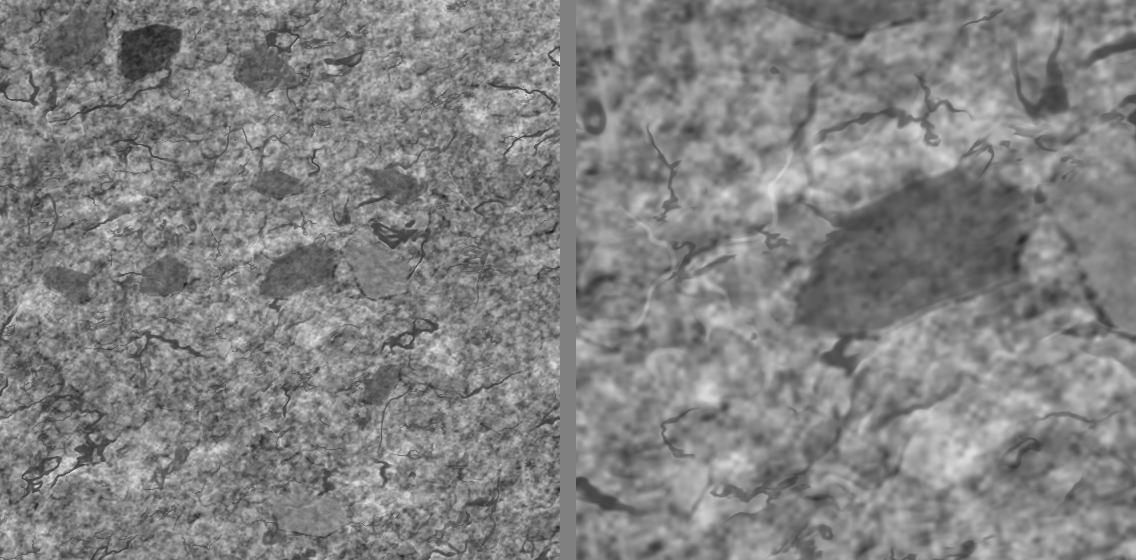
Left: the whole. Right: its middle third, enlarged.
This texture is drawn by a WebGL 1 fragment shader. Its source:

```glsl
precision highp float;
// Rough grey conglomerate rock: gritty matrix, angular clasts, creases and short cracks.
uniform vec2 u_resolution;

float hash(vec2 p) {
  return fract(sin(dot(p, vec2(127.1, 311.7))) * 43758.5453);
}

float noise(vec2 p) {
  vec2 i = floor(p), f = fract(p);
  f = f * f * (3.0 - 2.0 * f);
  return mix(mix(hash(i), hash(i + vec2(1.0, 0.0)), f.x),
             mix(hash(i + vec2(0.0, 1.0)), hash(i + vec2(1.0, 1.0)), f.x), f.y);
}

vec2 turn(vec2 p, float angle) {
  float c = cos(angle), s = sin(angle);
  return vec2(c * p.x + s * p.y, c * p.y - s * p.x);
}

float fbm(vec2 p) {
  float sum = 0.0, weight = 0.5;
  for (int i = 0; i < 5; i++) {
    sum += weight * noise(p);
    p = turn(p, 0.7) * 2.03 + 17.3;
    weight *= 0.5;
  }
  return sum / 0.97;
}

// Lumpy surface with sharp valleys between the lumps
float height(vec2 p) {
  float sum = 0.0, weight = 0.5;
  p *= 13.0;
  for (int i = 0; i < 4; i++) {
    sum += weight * abs(2.0 * noise(p) - 1.0);
    p = turn(p, 0.35) * 2.07 + 9.1;
    weight *= 0.58;
  }
  return sum;
}

// Scattered angular clasts: x = coverage, y = random tone, z = rim shadow
vec3 clasts(vec2 p, float count, float density, float seed) {
  vec3 result = vec3(0.0, 0.5, 0.0);
  float soft = 0.0028 * count;
  p *= count;
  for (int j = -1; j <= 1; j++) {
    for (int i = -1; i <= 1; i++) {
      vec2 cell = floor(p) + vec2(float(i), float(j));
      vec2 key = cell + seed;
      if (hash(key) > density) continue;
      vec2 centre = cell + 0.25 + 0.5 * vec2(hash(key + 3.1), hash(key + 5.7));
      vec2 q = turn(p - centre, 1.6 * hash(key + 8.3) - 0.5);
      q *= vec2(0.75, 0.9 + 0.7 * hash(key + 2.9));
      float radius = 0.15 + 0.14 * hash(key + 11.9);
      float edge = -1.0;
      for (int k = 0; k < 6; k++) {
        float side = float(k);
        float a = 1.047 * (side + 0.7 * hash(key + side * 1.37));
        float reach = radius * (0.65 + 0.45 * hash(key + side * 2.71 + 20.0));
        edge = max(edge, dot(q, vec2(cos(a), sin(a))) - reach);
      }
      float cover = 1.0 - smoothstep(-soft, soft, edge);
      if (cover > result.x) result.xy = vec2(cover, hash(key + 14.3));
      float shade = 0.5 - 0.5 * sign(q.y) * smoothstep(0.0, 0.1, abs(q.y));
      result.z = max(result.z, shade * (1.0 - smoothstep(0.0, 1.6 * soft, abs(edge - soft))));
    }
  }
  return result;
}

// Broken dark lines along a contour of warped noise
float crack(vec2 p, float freq, float width) {
  float line = abs(fbm(p * freq) - 0.5);
  float gaps = smoothstep(0.52, 0.72, noise(p * freq * 1.7 + 31.0));
  return gaps * (1.0 - smoothstep(0.2 * width, width, line));
}

void main() {
  vec2 p = gl_FragCoord.xy / min(u_resolution.x, u_resolution.y);
  vec2 warp = vec2(fbm(p * 11.0 + 4.0), fbm(p * 11.0 + 47.0)) - 0.5;
  vec2 strata = turn(p + 0.05 * warp, 0.3) * vec2(0.7, 1.15);

  // Grit from coarse to single grains
  float grit = 0.17 * (noise(turn(p, 0.4) * 62.0) - 0.5)
             + 0.22 * (noise(turn(p, 0.9) * 125.0 + 7.0) - 0.5)
             + 0.18 * (noise(turn(p, 0.2) * 235.0 + 19.0) - 0.5);

  // Relief lit from above
  float relief = height(strata) - height(strata + vec2(-0.0015, 0.0042));
  float broad = fbm(p * 6.0 + 12.0) - 0.5;
  float tone = 0.515 + 0.24 * broad;
  float rough = 1.0;

  // Small and medium clasts, close to the matrix in tone
  vec2 ragged = p + 0.022 * warp;
  vec3 small = clasts(ragged, 31.0, 0.42, 60.0);
  tone = mix(tone, 0.36 + 0.27 * small.y, 0.6 * small.x);
  vec3 medium = clasts(ragged, 14.0, 0.5, 130.0);
  tone = mix(tone, 0.39 + 0.2 * medium.y, 0.7 * medium.x);
  rough -= 0.35 * medium.x;

  // Few large clasts: black, dark, mid and pale
  vec3 large = clasts(ragged, 5.0, 0.38, 210.0);
  float kind = large.y;
  float largeTone = 0.21 + 0.15 * step(0.22, kind) + 0.15 * step(0.48, kind) + 0.09 * step(0.8, kind);
  tone = mix(tone, largeTone, 0.9 * large.x);
  rough = mix(rough, 0.5, large.x);

  // Pale dusty patches and thin veins
  float dust = smoothstep(0.57, 0.74, fbm(strata * 15.0 + 80.0));
  tone += 0.13 * dust * (1.0 - large.x);
  tone += 0.1 * crack(ragged + 5.3, 7.0, 0.018) * (1.0 - large.x);

  tone += rough * (grit + 0.62 * relief);
  tone -= 0.1 * small.z * (1.0 - large.x) + 0.1 * medium.z * (1.0 - large.x) + 0.14 * large.z;

  // Cracks along the bedding, across it, and as fine creases, with a lit lower lip
  float open = crack(strata, 9.0, 0.028);
  float lip = crack(strata + vec2(0.0, 0.006), 9.0, 0.028);
  float steep = crack(turn(p, 1.4) * vec2(0.6, 1.0) + 2.7, 8.0, 0.02);
  float crease = crack(strata + 9.4, 21.0, 0.035);
  float dark = max(max(open, 0.7 * steep), 0.65 * crease) * (1.0 - 0.8 * large.x);
  tone += 0.06 * lip * (1.0 - open);
  tone = mix(tone, 0.2, 0.75 * dark);

  gl_FragColor = vec4(vec3(clamp(tone, 0.08, 0.86)), 1.0);
}
```
